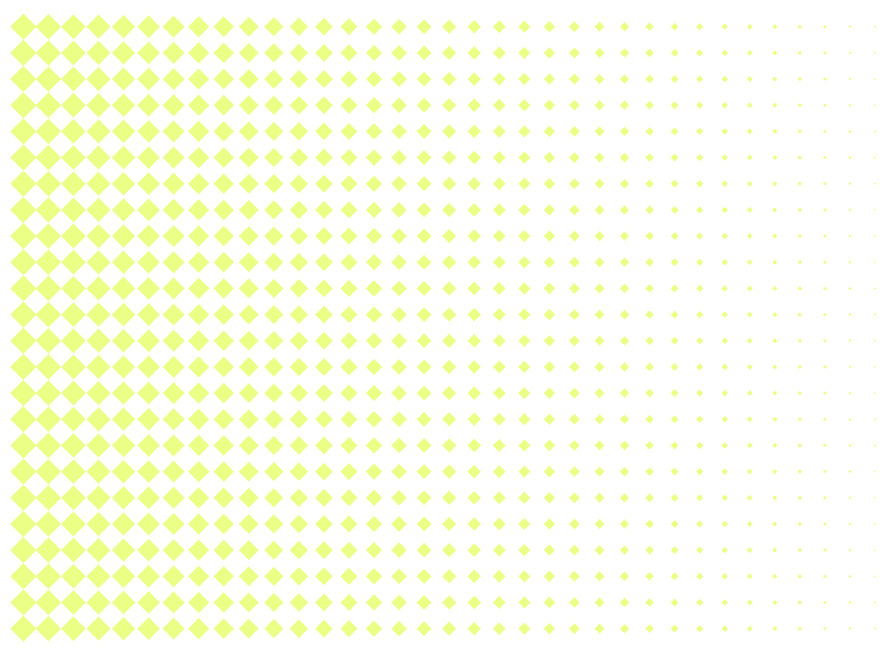
Write a Shadertoy shader that draws this pattern.

```glsl
// Halftone fade: a regular grid of lime diamonds on white, whose size
// shrinks evenly from the left column to the right one. Each pixel takes
// the nearest diamond of its own and the two adjacent columns.

#define COLUMNS 35.0
#define ROWS 24.0
#define FIRST_CENTER vec2(0.0358, 0.0358)
#define PITCH vec2(0.03842, 0.04014)
#define RADIUS_LEFT 0.0201
#define RADIUS_RIGHT 0.0017
#define LIME vec3(0.92, 1.0, 0.53)
#define PAPER vec3(1.0)

// Signed distance to a diamond with the given half diagonal
float diamond(vec2 p, float radius) {
    return (abs(p.x) + abs(p.y) - radius) * 0.70711;
}

// Distance to the whole grid; adjacent columns may overlap at their tips
float diamondGrid(vec2 p) {
    vec2 cell = floor((p - FIRST_CENTER) / PITCH + 0.5);
    float row = clamp(cell.y, 0.0, ROWS - 1.0);
    float nearest = 1.0;
    for (int i = -1; i <= 1; i++) {
        float column = clamp(cell.x + float(i), 0.0, COLUMNS - 1.0);
        float radius = mix(RADIUS_LEFT, RADIUS_RIGHT, column / (COLUMNS - 1.0));
        vec2 center = FIRST_CENTER + vec2(column, row) * PITCH;
        nearest = min(nearest, diamond(p - center, radius));
    }
    return nearest;
}

void mainImage(out vec4 fragColor, in vec2 fragCoord) {
    // Canvas height is one unit
    vec2 p = fragCoord / iResolution.y;

    // Edge softened over one pixel
    float coverage = clamp(0.5 - diamondGrid(p) * iResolution.y, 0.0, 1.0);
    fragColor = vec4(mix(PAPER, LIME, coverage), 1.0);
}
```
